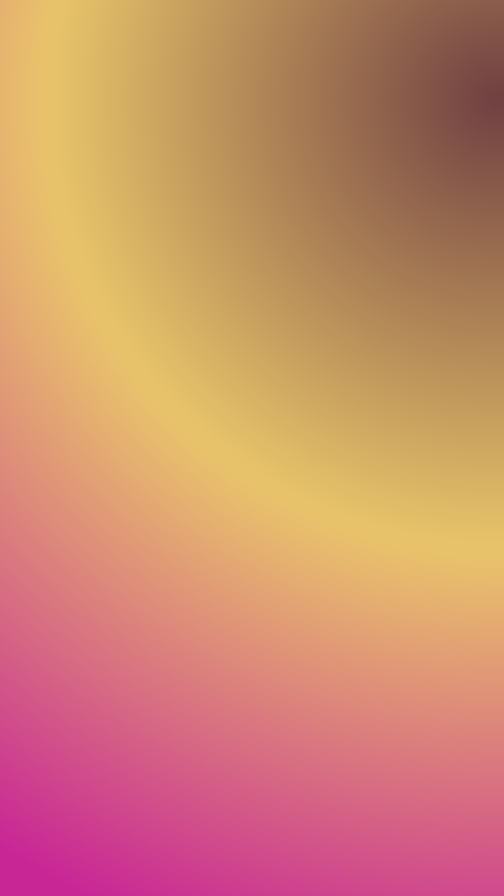
A Shadertoy shader for this background:

```glsl
const vec2 GLOW_CENTER = vec2(0.986, 0.889);  // fraction of the canvas
const float GLOW_RADIUS = 1.0;                // in canvas heights
const float RING_STOP = 0.502;                // fraction of the radius
const float RING_SOFTNESS = 0.012;            // rounding of the ring crest

const vec3 CORE_COLOR = vec3(0.440, 0.250, 0.260);
const vec3 RING_COLOR = vec3(0.915, 0.775, 0.418);
const vec3 RIM_COLOR  = vec3(0.785, 0.150, 0.585);

// Ramp that rises linearly from 0 after a softly rounded start
float softRamp(float x, float softness) {
    return 0.5 * (x + sqrt(x * x + softness * softness));
}

// Core to ring to rim, with a gentle bend at the ring
vec3 radialGradient(float t) {
    vec3 innerSlope = (RING_COLOR - CORE_COLOR) / RING_STOP;
    vec3 outerSlope = (RIM_COLOR - RING_COLOR) / (1.0 - RING_STOP);
    float beyondRing = softRamp(t - RING_STOP, RING_SOFTNESS);
    return CORE_COLOR + innerSlope * t + (outerSlope - innerSlope) * beyondRing;
}

void mainImage(out vec4 fragColor, in vec2 fragCoord) {
    // Circular distance, measured in canvas heights
    vec2 offset = (fragCoord - GLOW_CENTER * iResolution.xy) / iResolution.y;
    float t = min(length(offset) / GLOW_RADIUS, 1.0);

    fragColor = vec4(clamp(radialGradient(t), 0.0, 1.0), 1.0);
}
```
